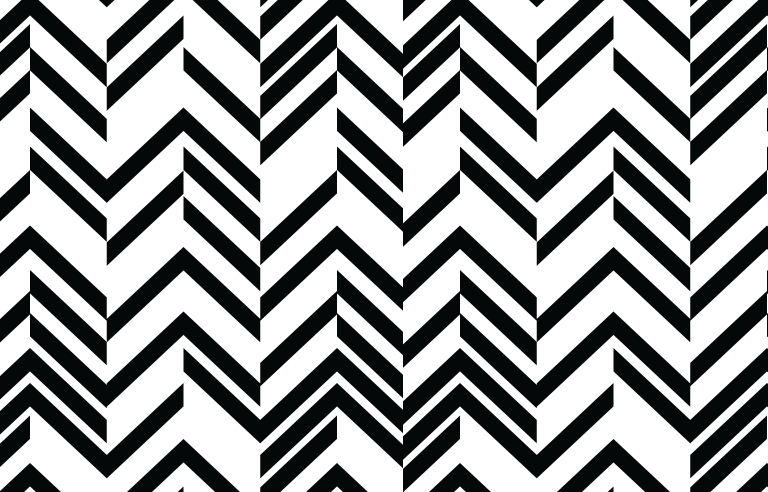
This pattern is drawn by a WebGL 1 fragment shader. Its source:

```glsl
precision highp float;

uniform vec2 u_resolution;

// Lengths are in design units: the canvas is CANVAS_WIDTH units wide.
const float CANVAS_WIDTH = 768.0;
const vec2 TILE = vec2(430.0, 471.0);
const float TILE_LEFT = -27.0;
const float FIRST_RIDGE = 30.0;
const float RIDGE_SPACING = 153.5;
const float SLOPE = 0.937;
const float STRIPE_HEIGHT = 23.4;
const int SUBSAMPLES = 4;
const vec3 INK = vec3(0.02, 0.03, 0.03);
const vec3 PAPER = vec3(1.0);

// Stripe tops along the ridge for each flank, measured down from the tile top.
// Flanks with fewer than nine stripes repeat their last value.
mat3 flankTops(float ridge, bool leftSide) {
    if (mod(ridge, 2.0) < 0.5) {
        if (leftSide) {
            return mat3(-8.0, 24.0, 70.0, 170.0, 225.5, 291.0, 348.0, 383.0, 415.5);
        }
        return mat3(-8.0, 47.0, 107.5, 146.5, 225.5, 270.0, 313.0, 348.0, 383.0);
    }
    if (leftSide) {
        return mat3(-32.0, 15.5, 107.5, 170.5, 247.0, 311.5, 383.0, 383.0, 383.0);
    }
    return mat3(-32.0, 47.0, 107.5, 146.5, 196.0, 247.0, 311.5, 348.0, 348.0);
}

// Signed vertical distance to the nearest stripe, negative inside.
float stripeDistance(vec2 p) {
    float x = mod(p.x - TILE_LEFT, TILE.x) + TILE_LEFT - FIRST_RIDGE;
    float ridge = floor(x / RIDGE_SPACING + 0.5);
    float fromRidge = x - ridge * RIDGE_SPACING;
    mat3 tops = flankTops(ridge, fromRidge < 0.0);

    // Shear the flank so that its stripes become level.
    float y = p.y - SLOPE * abs(fromRidge) - 0.5 * STRIPE_HEIGHT;
    float nearest = TILE.y;
    for (int i = 0; i < 3; i++) {
        for (int j = 0; j < 3; j++) {
            float offset = mod(y - tops[i][j] + 0.5 * TILE.y, TILE.y) - 0.5 * TILE.y;
            nearest = min(nearest, abs(offset));
        }
    }
    return nearest - 0.5 * STRIPE_HEIGHT;
}

void main() {
    float pixel = CANVAS_WIDTH / u_resolution.x;
    vec2 p = vec2(gl_FragCoord.x, u_resolution.y - gl_FragCoord.y) * pixel;

    // Box filter: analytic vertically, sampled horizontally for the column cuts.
    float coverage = 0.0;
    for (int i = 0; i < SUBSAMPLES; i++) {
        float shift = (float(i) + 0.5) / float(SUBSAMPLES) - 0.5;
        float d = stripeDistance(p + vec2(shift * pixel, 0.0));
        coverage += clamp(0.5 - d / pixel, 0.0, 1.0);
    }
    coverage /= float(SUBSAMPLES);

    gl_FragColor = vec4(mix(PAPER, INK, coverage), 1.0);
}
```
